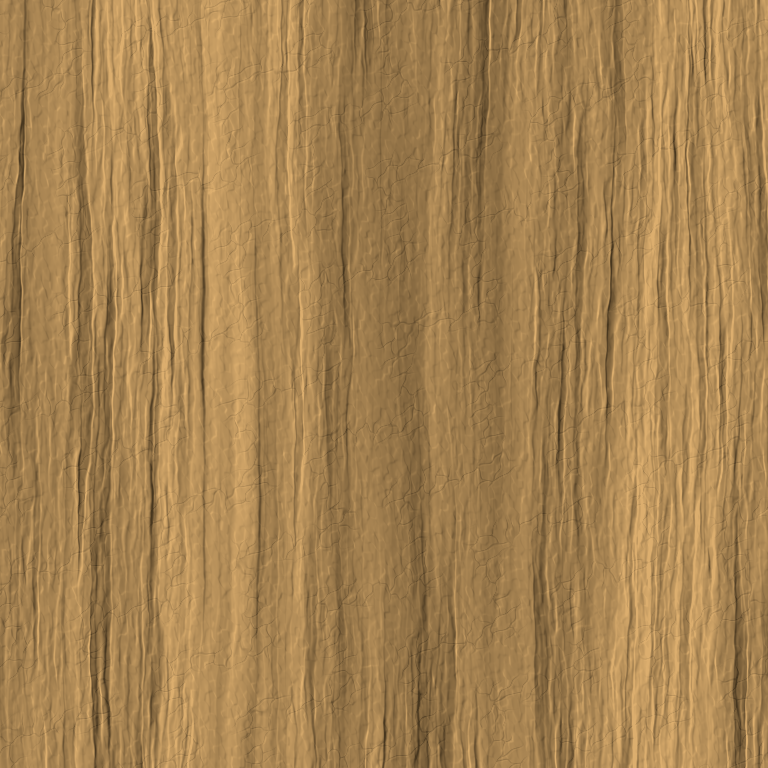
A WebGL 2 fragment shader for this texture:

```glsl
#version 300 es
precision highp float;
// Rough timber with upright grain. Stretched cellular noise gives the bands,
// streaks and fibres; cell borders give hairline wrinkles; jittered lanes give
// long splits. A relief of the fibres is lit from the upper left.

uniform vec2 u_resolution;
out vec4 outColor;

const vec3 DARK_WOOD = vec3(0.28, 0.214, 0.122);
const vec3 LIGHT_WOOD = vec3(0.82, 0.648, 0.408);
const vec2 LIGHT_STEP = vec2(-0.0019, 0.0013);

vec3 hash3(vec2 p) {
    vec3 q = fract(vec3(p.xyx) * vec3(0.1031, 0.1030, 0.0973));
    q += dot(q, q.yxz + 33.33);
    return fract((q.xxy + q.yzz) * q.zyx);
}

// Cellular noise: x = smoothly blended cell value, y = gap to the cell border.
vec2 cells(vec2 p) {
    vec2 base = floor(p);
    float nearest = 9.0, second = 9.0, total = 0.0, weights = 0.0;
    for (int j = -1; j <= 1; j++) {
        for (int i = -1; i <= 1; i++) {
            vec2 id = base + vec2(i, j);
            vec3 rnd = hash3(id + 200.0);
            vec2 d = id + rnd.xy - p;
            float dist = dot(d, d);
            float w = exp(-6.0 * dist);
            total += w * rnd.z;
            weights += w;
            second = min(second, max(nearest, dist));
            nearest = min(nearest, dist);
        }
    }
    return vec2(total / weights, sqrt(second) - sqrt(nearest));
}

// Layered sines bend the grain sideways, with finer ragged kinks.
vec2 bendGrain(vec2 p, float amount) {
    float bend = sin(p.y * 4.7 + p.x * 9.0)
               + 0.5 * sin(p.y * 10.3 - p.x * 23.0 + 2.0)
               + 0.25 * sin(p.y * 31.0 + p.x * 47.0 + 4.0)
               + 0.14 * sin(p.y * 83.0 + p.x * 131.0)
               + 0.08 * sin(p.y * 197.0 - p.x * 211.0 + 1.0);
    return p + vec2(bend * amount, 0.0);
}

// Thin broken cell borders, slanted and wavy.
float wrinkles(vec2 p) {
    vec2 q = mat2(0.9, 0.45, -0.6, 0.8) * p;
    q += 0.004 * sin(q.yx * vec2(91.0, 113.0)) + 0.0015 * sin(q.yx * 340.0);
    float broken = smoothstep(-0.3, 1.0, sin(q.x * 47.0 + 2.0 * sin(q.y * 39.0)));
    return broken * (1.0 - smoothstep(0.0, 0.1, cells(q * vec2(50.0, 34.0)).y));
}

// Dark thread-like streaks running along the grain.
float darkStreaks(vec2 q) {
    return smoothstep(0.5, 0.92, cells(q * vec2(105.0, 3.4) + 31.0).x);
}

float relief(vec2 p, float roughness) {
    vec2 q = bendGrain(p, 0.0045);
    float fibre = cells(q * vec2(170.0, 17.0)).x;
    float splinter = cells(q * vec2(125.0, 34.0) + 71.0).x;
    float skin = cells(p * vec2(150.0, 95.0) + p.yx * vec2(55.0, -35.0)).x;
    return fibre * mix(0.16, 0.62, roughness) + splinter * mix(0.06, 0.4, roughness)
         + skin * 0.3 - darkStreaks(q) * mix(0.08, 0.4, roughness)
         - wrinkles(p) * 0.06;
}

// One split per lane: a sharp core in a soft shaded furrow.
float splits(vec2 q, float lanes) {
    float x = q.x * lanes;
    vec3 rnd = hash3(vec2(floor(x) + 57.0, lanes));
    float dist = abs(fract(x) - mix(0.3, 0.7, rnd.x)) / lanes;
    float strength = rnd.y * rnd.y;
    float wave = sin(q.y * (3.0 + 5.0 * rnd.z) + rnd.x * 40.0)
               + 0.5 * sin(q.y * 17.0 + rnd.z * 30.0);
    float run = smoothstep(-0.7, 1.0, wave);
    float core = 1.0 - smoothstep(0.0, 0.0012 + 0.0025 * strength * run, dist);
    float furrow = exp(-dist * dist / 0.00005);
    return strength * (run * core + 0.35 * furrow * (0.4 + 0.6 * run));
}

void main() {
    vec2 p = gl_FragCoord.xy / min(u_resolution.x, u_resolution.y);
    vec2 q = bendGrain(p, 0.0045);

    // Broad tone and where the fibres stand out
    float broad = cells(q * vec2(13.0, 0.6) + 3.0).x - 0.5;
    float medium = cells(q * vec2(44.0, 1.6) + 11.0).x - 0.5;
    float roughness = smoothstep(0.2, 0.7, cells(q * vec2(17.0, 1.2) + 19.0).x);

    // Slope towards the light
    float slope = relief(p, roughness) - relief(p + LIGHT_STEP, roughness);

    float tone = 0.775 + 0.36 * broad + 0.24 * medium + 0.95 * slope;
    tone -= 0.27 * darkStreaks(q) * mix(0.2, 1.0, roughness);
    tone -= 0.1 * wrinkles(p);
    tone -= 0.55 * splits(bendGrain(p, 0.003), 17.0);

    outColor = vec4(mix(DARK_WOOD, LIGHT_WOOD, clamp(tone, 0.0, 1.08)), 1.0);
}
```
